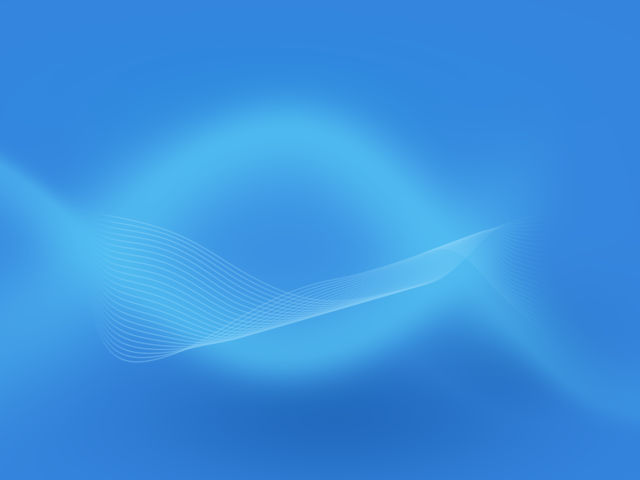
Write a Shadertoy shader that draws this background.

```glsl
const vec3 SKY_BLUE = vec3(0.205, 0.518, 0.868);
const vec3 CLEAR_BLUE = vec3(0.180, 0.535, 0.868);
const vec3 DEEP_BLUE = vec3(0.128, 0.410, 0.745);
const vec3 GLOW_CYAN = vec3(0.325, 0.755, 0.950);
const vec3 STRAND_WHITE = vec3(0.600, 0.850, 0.980);
const float STRANDS = 24.0;
const float PI = 3.14159;

float bell(float x, float center, float width) {
    float d = (x - center) / width;
    return exp(-d * d);
}

float spot(vec2 p, vec2 center, vec2 radius) {
    vec2 d = (p - center) / radius;
    return exp(-dot(d, d));
}

// Cosine wave with its own frequency on each side of the turning point
float waveHeight(float x, vec2 turn, float amplitude, vec2 frequency) {
    float d = x - turn.x;
    float k = d < 0.0 ? frequency.x : frequency.y;
    return turn.y - amplitude * (1.0 - cos(clamp(k * d, -PI, PI)));
}

// Soft ribbon; widths hold the falloff below and above the curve
float ribbon(vec2 p, vec2 turn, float amplitude, vec2 frequency, vec2 widths) {
    const float STEP = 0.004;
    float y = waveHeight(p.x, turn, amplitude, frequency);
    float slope = (waveHeight(p.x + STEP, turn, amplitude, frequency) - y) / STEP;
    float d = (p.y - y) / sqrt(1.0 + slope * slope);
    float width = mix(widths.x, widths.y, smoothstep(-0.015, 0.015, d));
    return bell(d, 0.0, width);
}

vec3 backdrop(vec2 p) {
    vec3 color = mix(SKY_BLUE, CLEAR_BLUE, spot(p, vec2(0.55, 0.80), vec2(0.55, 0.16)));
    float shade = spot(p, vec2(0.69, 0.14), vec2(0.40, 0.15));
    shade = max(shade, 0.75 * spot(p, vec2(1.02, 0.25), vec2(0.22, 0.16)));
    return mix(color, DEEP_BLUE, shade);
}

float glowAmount(vec2 p) {
    // Arch, with a sharp underside along its right tail
    float tail = smoothstep(0.80, 1.15, p.x);
    float opening = smoothstep(0.10, 0.45, p.x);
    vec2 archWidths = vec2(mix(0.125, 0.035, tail), mix(mix(0.10, 0.07, opening), 0.095, tail));
    float archFade = mix(0.35, 0.82, smoothstep(0.0, 0.35, p.x))
                   * mix(1.0, 0.28, smoothstep(0.85, 1.30, p.x));
    float arch = archFade * ribbon(p, vec2(0.60, 0.726), 0.29, vec2(3.4, 4.2), archWidths);

    // Trough, with a sharp upper side where it enters
    float inside = smoothstep(0.10, 0.40, p.x);
    vec2 troughWidths = vec2(mix(0.085, 0.06, inside), mix(0.028, 0.115, inside));
    float troughFade = mix(0.55, 0.75, smoothstep(0.0, 0.20, p.x))
                     * (1.0 - smoothstep(0.86, 1.22, p.x));
    float trough = troughFade * ribbon(p, vec2(0.59, 0.262), -0.22, vec2(4.1, 3.8), troughWidths);

    float haze = 0.20 * spot(p, vec2(0.60, 0.50), vec2(0.50, 0.24));
    haze += 0.16 * spot(p, vec2(0.0, 0.34), vec2(0.20, 0.14));
    return 1.0 - (1.0 - arch) * (1.0 - trough) * (1.0 - haze);
}

// Upper envelope, lower envelope and twist angle of the mesh
vec3 meshShape(float x) {
    float upper = 0.56 - 0.125 * smoothstep(0.12, 0.75, x) + 0.125 * smoothstep(0.70, 1.20, x);
    float d = x - 0.28;
    float lower = 0.232 + 0.145 * (d + sqrt(d * d + 0.003))
                + 0.175 * exp(-max(x - 0.18, 0.0) / 0.03) - 0.22 * smoothstep(0.94, 1.22, x);
    float twist = PI * (smoothstep(0.20, 1.0, x) + smoothstep(0.86, 1.08, x));
    return vec3(upper, lower, twist);
}

// Strands are evenly fanned at both ends and wind around the band between
float strandHeight(vec3 shape, float t, float fan) {
    float winding = mix(cos(PI * t + shape.z), 1.0 - 2.0 * t, fan);
    return mix(shape.y, shape.x, 0.5 + 0.5 * winding);
}

float meshInk(vec2 p, float pixel) {
    const float STEP = 0.002;
    const float HALF_WIDTH = 0.0009;
    vec3 shape = meshShape(p.x);
    vec3 nextShape = meshShape(p.x + STEP);
    float fan = 1.0 - smoothstep(0.18, 0.50, p.x) + smoothstep(1.0, 1.12, p.x);
    float strength = mix(0.46, 0.34, smoothstep(0.40, 0.65, p.x))
                   * mix(1.0, 0.35, smoothstep(0.93, 1.04, p.x))
                   * smoothstep(0.18, 0.27, p.x) * (1.0 - smoothstep(1.05, 1.17, p.x));
    float clearness = 1.0;
    for (float i = 0.0; i < STRANDS; i++) {
        float t = i / (STRANDS - 1.0);
        float y = strandHeight(shape, t, fan);
        float slope = (strandHeight(nextShape, t, fan) - y) / STEP;
        float d = abs(p.y - y) / sqrt(1.0 + slope * slope);
        float cover = 1.0 - smoothstep(0.0, HALF_WIDTH + pixel, d);
        clearness *= 1.0 - strength * cover;
    }
    return 1.0 - clearness;
}

void mainImage(out vec4 fragColor, in vec2 fragCoord) {
    vec2 p = fragCoord / iResolution.y;
    vec3 color = mix(backdrop(p), GLOW_CYAN, glowAmount(p));
    color = mix(color, STRAND_WHITE, 0.75 * meshInk(p, 1.0 / iResolution.y));
    fragColor = vec4(color, 1.0);
}
```
